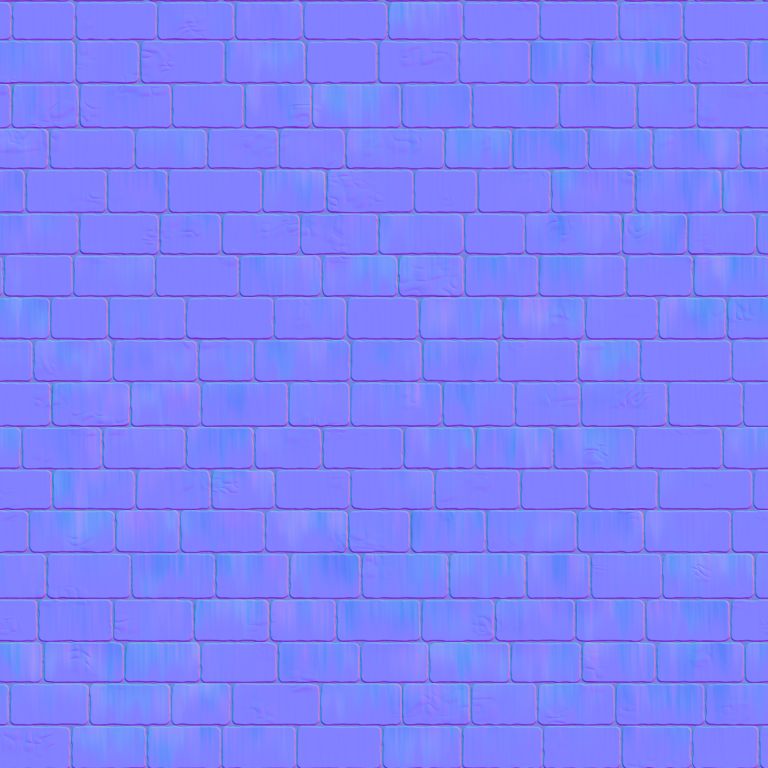
Reproduce this texture map procedurally as a three.js fragment shader.

```glsl
varying vec2 vUv;

float hash(vec2 p) {
  return fract(sin(dot(p, vec2(127.1, 311.7))) * 43758.5);
}

// Value noise that tiles over the unit square
float noise(vec2 uv, vec2 cells) {
  vec2 p = uv * cells;
  vec2 i = floor(p);
  vec2 f = fract(p);
  f = f * f * f * (f * (f * 6.0 - 15.0) + 10.0);
  vec2 a = mod(i, cells);
  vec2 b = mod(i + 1.0, cells);
  return mix(mix(hash(a), hash(vec2(b.x, a.y)), f.x),
             mix(hash(vec2(a.x, b.y)), hash(b), f.x), f.y);
}

// Uneven course and joint positions, in cell units
float courseEdge(float row) {
  return row + 0.1 * (hash(vec2(mod(row, 18.0), 41.0)) - 0.5);
}

float jointEdge(float column, float row) {
  return column + 0.3 * (hash(vec2(mod(column, 10.0), row + 7.0)) - 0.5);
}

// Returns height, brick coverage and strength of the wash
vec3 wall(vec2 uv) {
  // Course containing this point
  float y = uv.y * 18.0;
  float row = floor(y);
  row += step(courseEdge(row + 1.0), y) - step(y, courseEdge(row));
  float rowId = mod(row, 18.0);

  // Brick within the course
  float shift = rowId * 0.5 + 0.5 * hash(vec2(rowId, 3.0));
  float x = uv.x * 10.0 + shift;
  float column = floor(x);
  column += step(jointEdge(column + 1.0, rowId), x) - step(x, jointEdge(column, rowId));
  vec2 low = vec2((jointEdge(column, rowId) - shift) / 10.0, courseEdge(row) / 18.0);
  vec2 high = vec2((jointEdge(column + 1.0, rowId) - shift) / 10.0, courseEdge(row + 1.0) / 18.0);
  float up = (uv.y - low.y) / (high.y - low.y);
  float brickId = hash(vec2(mod(column, 10.0), rowId + 60.0));

  // Rounded outline with a slightly worn edge
  float radius = 0.007;
  vec2 q = abs(uv - 0.5 * (low + high)) - 0.5 * (high - low) + 0.0011 + radius;
  float outline = length(max(q, 0.0)) + min(max(q.x, q.y), 0.0) - radius;
  outline += 0.0016 * (noise(uv, vec2(110.0)) - 0.5);
  float face = smoothstep(0.001, -0.0016, outline);

  // Streaks running down from the top edge
  float wear = smoothstep(0.25, 0.65, 0.5 * brickId + 0.5 * noise(uv, vec2(7.0, 8.0)));
  float wash = wear * smoothstep(0.0, 0.9, up + 0.8 * (noise(uv, vec2(90.0, 18.0)) - 0.5));
  float height = 0.001;
  height += 0.0006 * wash * (noise(uv, vec2(150.0, 14.0)) - 0.5);
  height += 0.00022 * (0.3 + wash) * (noise(uv, vec2(280.0, 26.0)) - 0.5);

  // Scattered chips with creased edges
  float chipped = smoothstep(0.74, 0.95, noise(uv + 0.37, vec2(21.0, 27.0)));
  vec2 warped = uv + 0.02 * noise(uv, vec2(40.0));
  height += 0.001 * chipped * abs(noise(warped, vec2(80.0, 100.0)) - 0.5);

  float mortar = 0.0003 * (noise(uv, vec2(250.0)) - 0.5);
  return vec3(mix(mortar, height, face), face, wash);
}

void main() {
  vec2 e = vec2(0.0007, 0.0);
  vec2 slope = vec2(wall(vUv + e.xy).x - wall(vUv - e.xy).x,
                    wall(vUv + e.yx).x - wall(vUv - e.yx).x) / (2.0 * e.x);

  // Lower edges overhang, upper edges are softer
  slope *= vec2(1.1, slope.y > 0.0 ? 1.45 : 0.55);

  // Broad lean of the washed areas, mostly left and upward
  vec3 here = wall(vUv);
  float lean = 0.46 * (noise(vUv, vec2(48.0, 15.0)) - 0.66);
  float lift = 0.24 * (noise(vUv + 0.23, vec2(24.0, 20.0)) - 0.1);
  slope -= here.y * here.z * vec2(lean, lift);
  slope -= here.y * vec2(0.02, 0.01);

  // Encode the normal, duller along the joints
  vec3 normal = normalize(vec3(-slope * vec2(1.0, 1.0), 1.0));
  normal.xy += (1.0 - here.y) * vec2(-0.06, 0.02);
  normal.z -= 0.22 * (1.0 - here.y) + 0.12 * smoothstep(0.25, 0.7, length(slope));
  gl_FragColor = vec4(normal * 0.5 + 0.5, 1.0);
}
```
